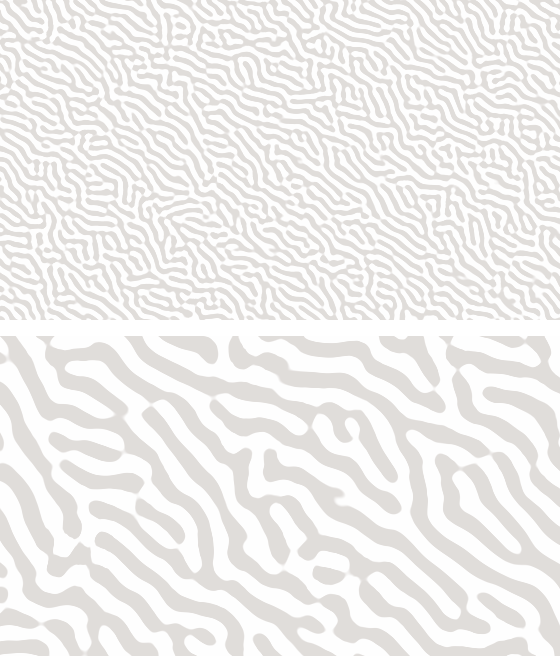
Top: the whole. Bottom: its middle third, enlarged.
Give the GLSL for this pattern, as a WebGL 1 fragment shader.

```glsl
precision highp float;
// Labyrinth of pale grey worm-like stripes on white, leaning down to the right.
uniform vec2 u_resolution;

const float TAU = 6.2831853;
const float STRIPES = 32.0; // stripe periods per canvas height

vec4 hash4(vec2 p) {
  vec4 q = fract(p.xyxy * vec4(0.1031, 0.1030, 0.0973, 0.1099));
  q += dot(q, q.wzxy + 33.33);
  return fract((q.xxyz + q.yzzw) * q.zywx);
}

// Stripe wave of nearly even amplitude: blended wave packets, one per cell
float stripes(vec2 p) {
  const float cell = 1.45;
  vec2 home = floor(p / cell);
  vec2 sum = vec2(0.0);
  for (int y = -1; y <= 1; y++) {
    for (int x = -1; x <= 1; x++) {
      vec2 id = home + vec2(float(x), float(y));
      vec4 h = hash4(id + 17.0);
      vec2 d = p - cell * (id + 0.25 + 0.5 * h.xy);
      float reach = cell * 1.25;
      float weight = max(0.0, 1.0 - dot(d, d) / (reach * reach));
      float spread = h.z + fract(h.w * 37.0 + h.x * 11.0) - 1.0;
      float angle = 0.9 + 1.2 * spread;
      float phase = TAU * (dot(d, vec2(cos(angle), sin(angle))) + h.w);
      sum += weight * weight * vec2(cos(phase), sin(phase));
    }
  }
  return sum.x * inversesqrt(dot(sum, sum) + 0.06);
}

// Rings of activation and inhibition even the widths and round the ends
float labyrinth(vec2 p) {
  float field = 0.4 * stripes(p);
  for (int i = 0; i < 10; i++) {
    float a = TAU * float(i) / 10.0;
    vec2 dir = vec2(cos(a), sin(a));
    field += 0.10 * stripes(p + 0.2 * dir);
    field -= 0.20 * stripes(p + 0.6 * dir);
    field += 0.06 * stripes(p + 1.12 * dir);
  }
  return field;
}

void main() {
  vec2 p = gl_FragCoord.xy / u_resolution.y * STRIPES;
  float edge = 6.0 * STRIPES / u_resolution.y; // about one pixel of slope
  float grey = smoothstep(-edge, edge, labyrinth(p) - 0.05);
  vec3 white = vec3(0.997, 0.997, 0.996);
  vec3 warmGrey = vec3(0.88, 0.866, 0.856);
  gl_FragColor = vec4(mix(white, warmGrey, grey), 1.0);
}
```
